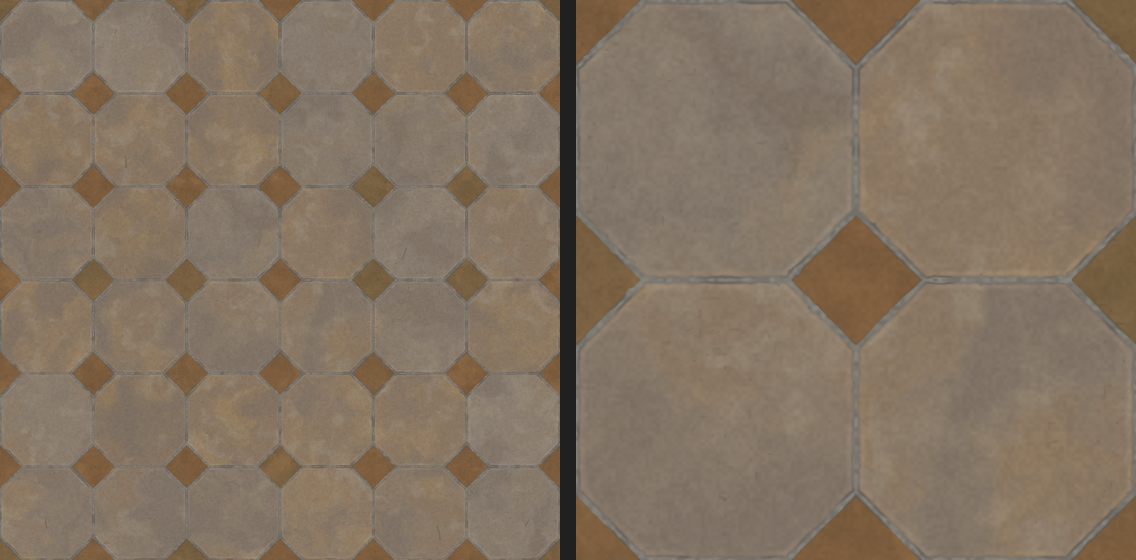
Left: the whole. Right: its middle third, enlarged.
Reproduce this texture procedurally as a WebGL 2 fragment shader.

```glsl
#version 300 es
precision highp float;

uniform vec2 u_resolution;
out vec4 fragColor;

const float REPEATS = 6.0;          // octagons across and down
const float DIAMOND_RADIUS = 0.245; // half diagonal, in tile widths
const float GROUT_HALF = 0.0095;    // half joint width, in tile widths
const float EDGE_WOBBLE = 0.008;
const float SCRATCH_CHANCE = 0.15;
const vec3 GREY   = vec3(0.535, 0.492, 0.443);
const vec3 BROWN  = vec3(0.530, 0.457, 0.380);
const vec3 OCHRE  = vec3(0.600, 0.500, 0.370);
const vec3 PALE   = vec3(0.595, 0.550, 0.485);
const vec3 SHADOW = vec3(0.475, 0.422, 0.375);
const vec3 RUST   = vec3(0.485, 0.362, 0.240);
const vec3 OLIVE  = vec3(0.455, 0.372, 0.255);
const vec3 AMBER  = vec3(0.555, 0.420, 0.280);
const vec3 GROUT  = vec3(0.490, 0.478, 0.455);
const vec3 CREVICE = vec3(0.340, 0.320, 0.300);

float hash(vec2 p) {
    vec3 q = fract(vec3(p.xyx) * 0.1031);
    q += dot(q, q.yzx + 33.33);
    return fract((q.x + q.y) * q.z);
}

float noise(vec2 p) {
    vec2 i = floor(p), f = fract(p);
    f = f * f * (3.0 - 2.0 * f);
    return mix(mix(hash(i), hash(i + vec2(1, 0)), f.x),
               mix(hash(i + vec2(0, 1)), hash(i + vec2(1, 1)), f.x), f.y);
}

float fbm(vec2 p) {
    float sum = 0.0, amplitude = 0.5;
    for (int i = 0; i < 5; i++) {
        sum += amplitude * noise(p);
        p = mat2(1.6, 1.2, -1.2, 1.6) * p + 17.3;
        amplitude *= 0.5;
    }
    return sum / 0.97;
}

float segmentDistance(vec2 p, vec2 a, vec2 b) {
    vec2 ap = p - a, ab = b - a;
    return length(ap - ab * clamp(dot(ap, ab) / dot(ab, ab), 0.0, 1.0));
}

// Mottled stone glaze: cloudy grey to brown with ochre stains and pale wear
vec3 octagonColour(vec2 p, vec2 id) {
    vec2 q = p + 40.0 * vec2(hash(id + 3.1), hash(id + 8.7)) + 50.0;
    vec2 warp = vec2(fbm(q * 3.0), fbm(q * 3.0 + 31.0)) - 0.5;
    float cloud = fbm(q * 2.2 + warp * 1.6);
    float stain = fbm(q * 3.2 + warp * 2.0 + 60.0);
    float wear = fbm(q * 8.0 + warp * 2.0 + 90.0);
    float warmth = hash(id + 21.0);

    vec3 colour = mix(GREY, BROWN, smoothstep(0.1, 0.75, warmth * 0.7 + cloud - 0.35));
    colour = mix(colour, OCHRE, smoothstep(0.46, 0.86, stain + 0.12 * (warmth - 0.4)) * (0.25 + 0.5 * warmth));
    colour = mix(colour, PALE, 0.5 * smoothstep(0.46, 0.78, wear) * smoothstep(0.3, 0.65, cloud));
    colour = mix(colour, SHADOW, 0.65 * smoothstep(0.55, 0.25, cloud));
    return colour * (0.98 + 0.04 * hash(id + 5.0));
}

// Smaller, richer rust inserts
vec3 diamondColour(vec2 p, vec2 id) {
    vec2 q = p + 40.0 * vec2(hash(id + 53.0), hash(id + 71.0)) + 50.0;
    float cloud = fbm(q * 5.0 + 2.0 * fbm(q * 4.0));
    vec3 colour = mix(RUST, OLIVE, smoothstep(0.45, 1.0, hash(id + 12.0) + 0.6 * (cloud - 0.5)));
    colour = mix(colour, AMBER, 0.5 * smoothstep(0.50, 0.78, cloud));
    return colour * (0.92 + 0.16 * fbm(q * 9.0));
}

// One fine gouge on a few of the octagons
float scratchMask(vec2 p, vec2 id, float pixel) {
    vec2 start = 0.6 * vec2(hash(id + 15.0), hash(id + 27.0)) - 0.3;
    float angle = 0.6 + 1.2 * hash(id + 39.0);
    float reach = mix(0.05, 0.3, pow(hash(id + 44.0), 3.0));
    vec2 end = start + reach * vec2(cos(angle), sin(angle));
    float d = segmentDistance(p + 0.02 * (noise(p * 25.0) - 0.5), start, end);
    return step(hash(id + 66.0), SCRATCH_CHANCE) * (1.0 - smoothstep(0.002, 0.004 + pixel, d));
}

void main() {
    vec2 uv = gl_FragCoord.xy / u_resolution.y * REPEATS;
    float pixel = REPEATS / u_resolution.y;
    vec2 local = fract(uv) - 0.5;
    vec2 octagonId = mod(floor(uv), REPEATS);
    vec2 corner = floor(uv + 0.5);

    // Distance from the joint centre line, roughened along the edges
    vec2 toEdge = 0.5 - abs(local);
    float diagonal = (toEdge.x + toEdge.y - DIAMOND_RADIUS) * 0.7071;
    float inset = diagonal > 0.0 ? min(diagonal, min(toEdge.x, toEdge.y)) : -diagonal;
    float chip = smoothstep(0.75, 0.95, noise(uv * 29.0)) * 0.012;
    float rim = inset - GROUT_HALF - chip * noise(uv * 70.0) - EDGE_WOBBLE * (fbm(uv * 24.0) - 0.5);

    // Surface of each piece
    vec3 octagon = octagonColour(local, octagonId);
    octagon = mix(octagon, CREVICE, 0.4 * scratchMask(local, octagonId, pixel));
    vec3 diamond = diamondColour(uv - corner, mod(corner, REPEATS));
    vec3 colour = mix(diamond, octagon, smoothstep(-pixel, pixel, diagonal));

    // Worn light lip, grain and sparse pits
    float lip = smoothstep(0.004, 0.012, rim) * (1.0 - smoothstep(0.014, 0.032, rim));
    colour += 0.045 * lip * step(0.0, diagonal) * noise(uv * 9.0 + 4.0);
    colour *= 1.0 + 0.06 * (noise(uv * 75.0) - 0.5) + 0.04 * (noise(uv * 38.0) - 0.5);
    colour *= 1.0 - 0.07 * smoothstep(0.84, 0.97, noise(uv * 45.0 + 11.0)) * smoothstep(0.5, 0.65, fbm(uv * 2.0));

    // Grey joint with a broken dark crevice along its sides
    vec3 joint = GROUT * (0.90 + 0.20 * noise(uv * 60.0));
    colour = mix(joint, colour, smoothstep(-0.5 * pixel, 0.5 * pixel, rim));
    float crevice = 1.0 - smoothstep(0.002, 0.004 + pixel, abs(rim));
    colour = mix(colour, CREVICE, crevice * (0.10 + 0.38 * smoothstep(0.5, 0.8, noise(uv * 13.0))));

    fragColor = vec4(colour, 1.0);
}
```
